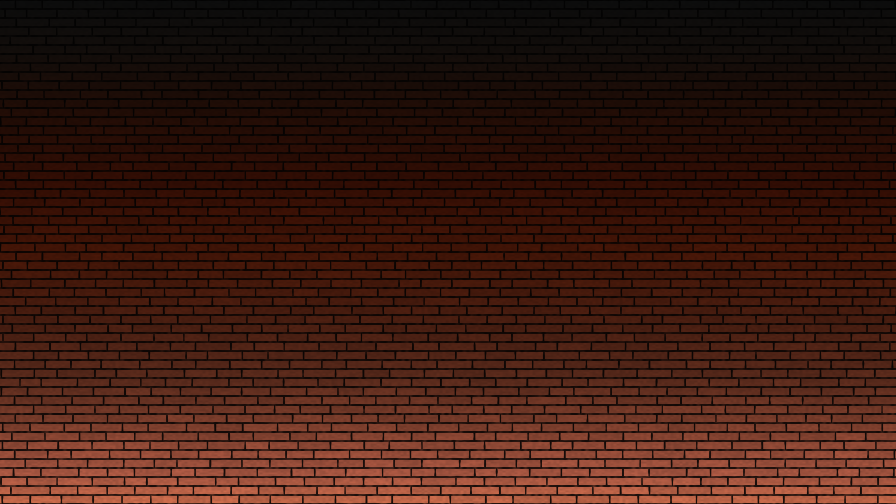
A WebGL 1 fragment shader for this texture:

```glsl
precision highp float;

uniform vec2 u_resolution;

const float ROWS = 56.0;
const float BRICK_LENGTH = 3.37;
const float JOINT_HALF = 0.09;

float hash(vec2 p) {
  vec3 q = fract(vec3(p.xyx) * 0.1031);
  q += dot(q, q.yzx + 33.33);
  return fract((q.x + q.y) * q.z);
}

float valueNoise(vec2 p) {
  vec2 cell = floor(p);
  vec2 f = fract(p);
  f = f * f * (3.0 - 2.0 * f);
  float low = mix(hash(cell), hash(cell + vec2(1.0, 0.0)), f.x);
  float high = mix(hash(cell + vec2(0.0, 1.0)), hash(cell + 1.0), f.x);
  return mix(low, high, f.y);
}

vec3 blendStop(vec3 below, vec3 color, float start, float end, float height) {
  return mix(below, color, clamp((height - start) / (end - start), 0.0, 1.0));
}

// Warm light at the floor fading to near black at the top
vec3 wallLight(float height) {
  vec3 c = vec3(0.75, 0.40, 0.28);
  c = blendStop(c, vec3(0.64, 0.33, 0.25), 0.00, 0.06, height);
  c = blendStop(c, vec3(0.49, 0.245, 0.175), 0.06, 0.15, height);
  c = blendStop(c, vec3(0.34, 0.16, 0.105), 0.15, 0.25, height);
  c = blendStop(c, vec3(0.28, 0.115, 0.065), 0.25, 0.36, height);
  c = blendStop(c, vec3(0.26, 0.080, 0.025), 0.36, 0.50, height);
  c = blendStop(c, vec3(0.19, 0.050, 0.015), 0.50, 0.64, height);
  c = blendStop(c, vec3(0.125, 0.048, 0.022), 0.64, 0.78, height);
  c = blendStop(c, vec3(0.068, 0.050, 0.040), 0.78, 0.90, height);
  return blendStop(c, vec3(0.045, 0.047, 0.047), 0.90, 1.00, height);
}

// Horizontal position of a joint, slightly irregular
float jointPosition(float index, float row) {
  float stagger = 0.5 * mod(row, 2.0);
  float jitter = 0.34 * (hash(vec2(index, row) + 7.0) - 0.5);
  return (index + stagger + jitter) * BRICK_LENGTH;
}

// Brick coverage in x, brick index in y
vec2 brickPattern(vec2 p, float row, float pixel) {
  float index = floor(p.x / BRICK_LENGTH - 0.5 * mod(row, 2.0));
  if (p.x < jointPosition(index, row)) index -= 1.0;
  else if (p.x >= jointPosition(index + 1.0, row)) index += 1.0;

  float left = p.x - jointPosition(index, row);
  float right = jointPosition(index + 1.0, row) - p.x;
  float level = fract(p.y);
  float edge = min(min(left, right), min(level, 1.0 - level));
  float rough = 0.06 * (valueNoise(p * 2.5) - 0.5);
  float soft = max(0.6 * pixel, 0.07);
  float cover = smoothstep(-soft, soft, edge - JOINT_HALF - rough);
  return vec2(cover, index);
}

void main() {
  vec2 uv = gl_FragCoord.xy / u_resolution.y;
  vec2 wall = uv * ROWS;
  float pixel = ROWS / u_resolution.y;
  float row = floor(wall.y);
  vec2 brick = brickPattern(wall, row, pixel);

  // Tone changes by brick and by fine grain
  float tone = 0.94 + 0.12 * hash(vec2(brick.y, row) + 31.0);
  float grain = 0.93 + 0.14 * valueNoise(wall * vec2(3.0, 5.0));
  vec3 light = wallLight(uv.y);
  vec3 face = light * tone * grain;
  vec3 mortar = light * 0.13 + vec3(0.006, 0.005, 0.004);

  gl_FragColor = vec4(mix(mortar, face, brick.x), 1.0);
}
```
